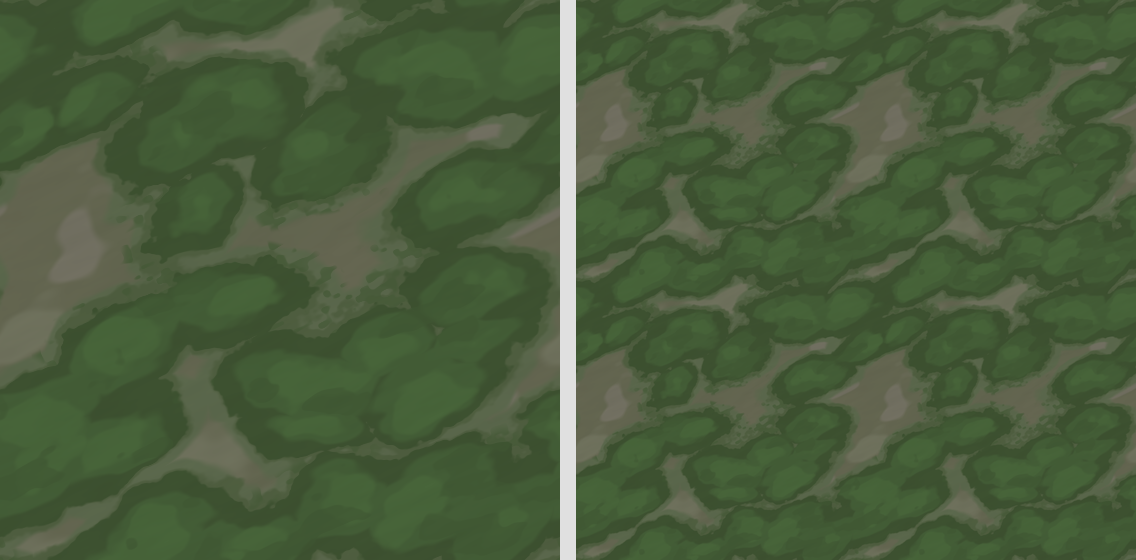
Left, the tile; right, the same tile 2 across and 2 down.
A WebGL 2 fragment shader for this texture:

```glsl
#version 300 es
precision highp float;
// Painted moss clumps on bare earth: slanted ellipses scattered on a jittered grid,
// with noise-torn edges, translucent fringes and layered brush dabs inside.
// All cells live on a slanted lattice whose ids wrap, so the tile is seamless.
uniform vec2 u_resolution;
out vec4 fragColor;

const float SLANT_LENGTH = 2.2360680;   // stretch of the slanted frame, sqrt(5)

float hash(vec2 c) {
    return fract(sin(dot(c, vec2(12.9898, 78.233))) * 43758.5453);
}

// Frame whose first axis runs along (2, 1); whole steps of the tile stay whole here.
vec2 slant(vec2 p) {
    return vec2(2.0 * p.x + p.y, 2.0 * p.y - p.x);
}

// Gives equal ids to lattice cells that coincide after wrapping the tile.
vec2 wrapCell(vec2 id, vec2 grid) {
    vec2 s = id * grid.yx;
    vec2 c = vec2(2.0 * s.x - s.y, s.x + 2.0 * s.y);
    return floor(mod(c + 0.5, 5.0 * grid.x * grid.y));
}

float noise(vec2 p, vec2 grid, float seed) {
    vec2 g = slant(p) * grid;
    vec2 i = floor(g);
    vec2 f = g - i;
    f = f * f * (3.0 - 2.0 * f);
    float a = hash(wrapCell(i, grid) + seed);
    float b = hash(wrapCell(i + vec2(1, 0), grid) + seed);
    float c = hash(wrapCell(i + vec2(0, 1), grid) + seed);
    float d = hash(wrapCell(i + vec2(1, 1), grid) + seed);
    return mix(mix(a, b, f.x), mix(c, d, f.x), f.y);
}

float fbm(vec2 p, vec2 grid, float seed) {
    float sum = 0.0, weight = 0.5;
    for (int k = 0; k < 3; k++) {
        sum += weight * noise(p, grid, seed);
        grid *= 2.0;
        weight *= 0.5;
        seed += 17.3;
    }
    return sum / 0.875;
}

// Approximate signed distance to the nearest clump, negative inside.
float clumpDistance(vec2 p, vec2 grid, vec2 radii) {
    vec2 g = slant(p) * grid;
    vec2 home = floor(g);
    float nearest = 1.0;
    for (int y = -2; y <= 2; y++) {
        for (int x = -2; x <= 2; x++) {
            vec2 id = home + vec2(x, y);
            vec2 cell = wrapCell(id, grid);
            if (hash(cell + 9.1) < 0.14) continue;
            vec2 jitter = vec2(hash(cell + 1.7), hash(cell + 5.3));
            vec2 q = (g - id - mix(vec2(0.15), vec2(0.85), jitter)) / (grid * SLANT_LENGTH);
            float turn = (hash(cell + 3.9) - 0.55) * 0.9;
            q = mat2(cos(turn), -sin(turn), sin(turn), cos(turn)) * q;
            vec2 r = radii * mix(0.7, 1.2, hash(cell + 7.7));
            nearest = min(nearest, (length(q / r) - 1.0) * r.y);
        }
    }
    return nearest;
}

// Soft-edged dab: one where value exceeds level.
float dab(float value, float level, float softness) {
    return smoothstep(level - softness, level + softness, value);
}

vec3 earthColor(vec2 p) {
    vec3 color = mix(vec3(0.365, 0.385, 0.295), vec3(0.400, 0.400, 0.320), fbm(p, vec2(2, 4), 2.0));
    color = mix(color, vec3(0.435, 0.445, 0.365), 0.85 * dab(fbm(p, vec2(2, 4), 31.0), 0.57, 0.05));
    return mix(color, vec3(0.465, 0.450, 0.405), 0.7 * dab(fbm(p, vec2(2, 3), 53.0), 0.70, 0.025));
}

vec3 mossColor(vec2 p, float depth) {
    float strokes = fbm(p, vec2(4, 9), 11.0) - 0.5;
    float patches = fbm(p, vec2(5, 8), 23.0) - 0.5;
    vec3 color = vec3(0.237, 0.315, 0.187);
    color = mix(color, vec3(0.260, 0.360, 0.210), dab(depth + 0.05 * strokes, 0.021, 0.005));
    color = mix(color, vec3(0.280, 0.395, 0.225), 0.8 * dab(depth + 0.08 * patches, 0.046, 0.006));
    return mix(color, vec3(0.245, 0.335, 0.195), 0.6 * dab(strokes - patches, 0.20, 0.03));
}

void main() {
    vec2 p = gl_FragCoord.xy / u_resolution;

    // Clump outline: broad warp, then torn edges
    vec2 warp = vec2(fbm(p, vec2(3, 4), 41.0), fbm(p, vec2(3, 4), 67.0)) - 0.5;
    float clump = clumpDistance(p + 0.07 * warp, vec2(2, 3), vec2(0.142, 0.075));
    float torn = fbm(p, vec2(14, 20), 83.0) - 0.5;
    float zone = noise(p, vec2(3, 4), 97.0);
    float edge = clump + torn * mix(0.012, 0.042, zone);

    // Earth, pale green halo, translucent fringe, then moss
    vec3 color = earthColor(p);
    float haze = fbm(p, vec2(5, 8), 113.0) - 0.5;
    float halo = dab(0.026 * zone + 0.011 + 0.03 * haze, clump, 0.006);
    color = mix(color, vec3(0.345, 0.400, 0.290), 0.9 * halo);
    float fringe = dab(0.014 * zone + 0.003, edge + 0.02 * haze, 0.004);
    color = mix(color, vec3(0.300, 0.360, 0.240), 0.9 * fringe);
    color = mix(color, mossColor(p, -clump), dab(-edge, 0.0, 0.002));

    // Leafy specks scattered in the loose zones beside the clumps
    float specks = dab(noise(p, vec2(28, 38), 131.0), 0.62, 0.07);
    float loose = dab(zone, 0.62, 0.05) * dab(0.035, clump, 0.006) * dab(edge, 0.0, 0.003);
    color = mix(color, vec3(0.270, 0.350, 0.215), 0.75 * specks * loose);

    // Faint brush grain
    color *= 1.0 + 0.05 * (fbm(p, vec2(6, 26), 149.0) - 0.5);
    fragColor = vec4(color, 1.0);
}
```
